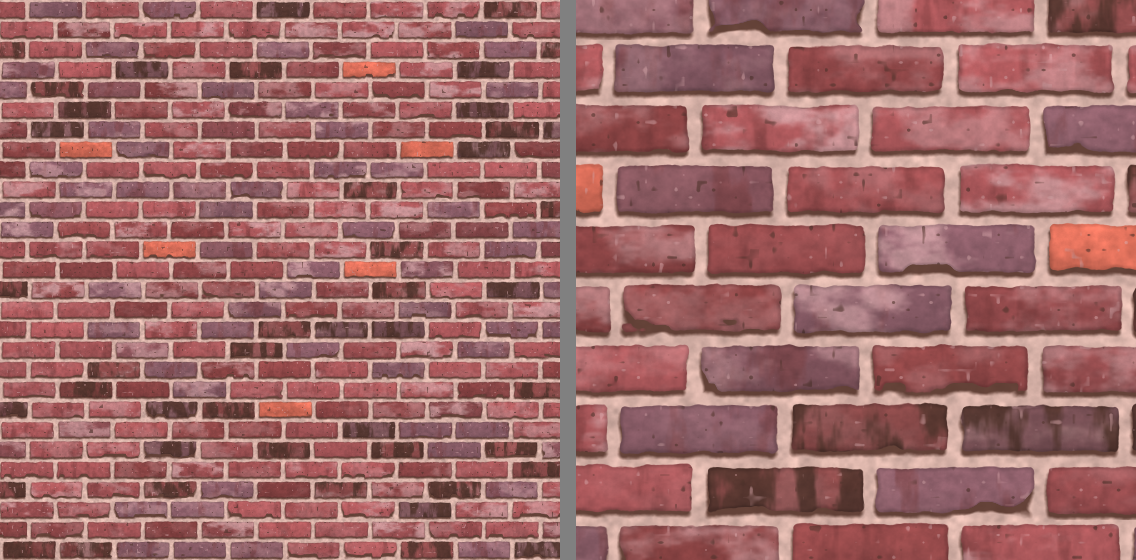
Left: the whole. Right: its middle third, enlarged.
A WebGL 1 fragment shader for this texture:

```glsl
precision highp float;
uniform vec2 u_resolution;

#define COLS 9.85
#define ROWS 28.0
#define JOINT 0.21
#define CORNER 0.07
#define ROUGHNESS 0.10
#define CHIPPING 0.28
#define SHADOW_DROP 0.085
#define WASH_AMOUNT 0.80
#define DARK_SHARE 0.20
#define ORANGE_SHARE 0.025
#define GRAIN 0.24

const vec3 MORTAR = vec3(0.86, 0.71, 0.67);
const vec3 SHADOW = vec3(0.31, 0.18, 0.14);
const vec3 RED = vec3(0.66, 0.34, 0.35);
const vec3 MAROON = vec3(0.53, 0.26, 0.26);
const vec3 PLUM = vec3(0.52, 0.35, 0.39);
const vec3 SOOT = vec3(0.31, 0.20, 0.17);
const vec3 ORANGE = vec3(0.85, 0.43, 0.35);
const vec3 WASH = vec3(0.82, 0.64, 0.65);

float hash(vec2 p) {
  return fract(sin(dot(p, vec2(127.1, 311.7))) * 43758.5453);
}

float noise(vec2 p) {
  vec2 i = floor(p), f = fract(p);
  f = f * f * (3.0 - 2.0 * f);
  return mix(mix(hash(i), hash(i + vec2(1.0, 0.0)), f.x),
             mix(hash(i + vec2(0.0, 1.0)), hash(i + 1.0), f.x), f.y);
}

float fbm(vec2 p) {
  float sum = 0.0, amp = 0.5;
  for (int i = 0; i < 4; i++) {
    sum += amp * noise(p);
    p = p * 2.03 + 17.3;
    amp *= 0.5;
  }
  return sum / 0.9375;
}

// Signed distance to a worn brick, in row heights
float brickDistance(vec2 p, vec2 halfSize, vec2 surf, float chip) {
  vec2 q = abs(p) - halfSize + CORNER;
  float d = length(max(q, 0.0)) + min(max(q.x, q.y), 0.0) - CORNER;
  d += ROUGHNESS * (fbm(surf * 3.5) - 0.5);
  float lower = smoothstep(0.1, -0.4, p.y);
  return d + chip * lower * smoothstep(0.45, 0.8, noise(surf * 2.6 + 41.0));
}

vec3 brickColor(vec2 id, vec2 local, vec2 surf) {
  float tone = hash(id + 3.7);
  vec3 c = mix(RED, MAROON, smoothstep(0.35, 0.65, tone));
  c = mix(c, PLUM, smoothstep(0.68, 0.76, tone));
  c *= 0.93 + 0.16 * hash(id + 8.1);

  // Each brick draws its stains from its own area of noise
  vec2 stain = surf + 19.0 * vec2(hash(id + 1.3), hash(id + 5.9));
  float blotch = fbm(stain * vec2(1.3, 2.2));
  float streak = fbm(stain * vec2(3.0, 1.0) + 60.0);
  c = mix(c, MAROON * 0.85, 0.45 * smoothstep(0.5, 0.75, streak));
  float wash = WASH_AMOUNT * pow(hash(id + 12.4), 1.3);
  c = mix(c, WASH, wash * smoothstep(0.38, 0.68, blotch));
  float sooty = step(1.0 - DARK_SHARE, hash(id + 21.6));
  c = mix(c, SOOT, sooty * (0.3 + 0.6 * smoothstep(0.35, 0.6, streak)));
  float orange = step(1.0 - ORANGE_SHARE, hash(id + 33.2));
  c = mix(c, ORANGE * (0.8 + 0.4 * blotch), orange);

  // Pale specks, pits and surface grain
  float speck = noise(surf * 8.0 + 90.0);
  c = mix(c, WASH, 0.5 * smoothstep(0.86, 0.97, speck));
  c = mix(c, SOOT, 0.6 * smoothstep(0.14, 0.03, speck));
  c *= 1.0 + GRAIN * (fbm(surf * 7.0) - 0.5);
  return c * (1.0 + 0.14 * local.y);
}

void main() {
  vec2 uv = gl_FragCoord.xy / u_resolution;
  vec2 surf = uv * ROWS;
  float aspect = ROWS / COLS;
  float soft = 0.8 * ROWS / u_resolution.y;

  // Running bond with slightly uneven courses
  vec2 grid = uv * vec2(COLS, ROWS);
  float row = floor(grid.y);
  grid.x += 0.5 * mod(row, 2.0) + 0.05 * (hash(vec2(row, 2.0)) - 0.5);
  vec2 id = vec2(floor(grid.x), row);
  vec2 local = (fract(grid) - 0.5) * vec2(aspect, 1.0);
  local -= vec2(0.0, 0.02 + 0.03 * (hash(id + 7.7) - 0.5));
  vec2 halfSize = 0.5 * (vec2(aspect, 1.0) - JOINT);
  halfSize -= 0.03 * vec2(hash(id + 4.2), hash(id + 6.4));
  float chip = CHIPPING * smoothstep(0.5, 1.0, hash(id + 15.5));

  // Gritty mortar
  vec3 color = MORTAR * (0.86 + 0.26 * fbm(surf * 5.0 + 30.0));
  color *= 0.94 + 0.12 * noise(surf * 11.0);

  // Shadow under the brick, then its face
  vec2 drop = vec2(0.02, SHADOW_DROP);
  float shade = brickDistance(local + drop, halfSize, surf + drop, chip * 0.4);
  color = mix(color, SHADOW, 0.85 * smoothstep(0.03 + soft, -0.03 - soft, shade));
  float face = brickDistance(local, halfSize, surf, chip);
  vec3 brick = brickColor(id, local, surf);
  brick *= 1.0 - 0.15 * smoothstep(-0.08, 0.0, face);
  color = mix(color, brick, smoothstep(soft, -soft, face));

  gl_FragColor = vec4(color, 1.0);
}
```
